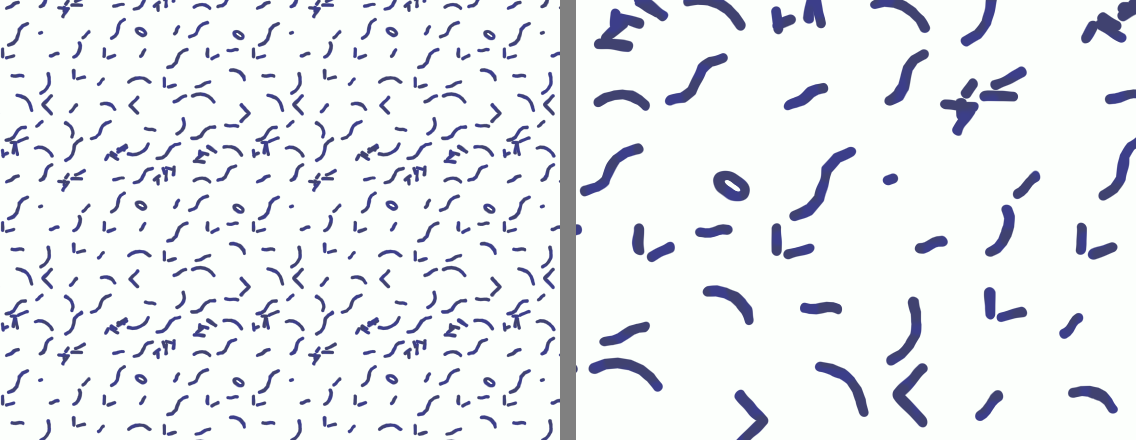
Left, the full canvas; right, a detail of the centre.
Reproduce this pattern procedurally as a WebGL 1 fragment shader.

```glsl
precision highp float;

// Repeating scatter of short navy pen marks on near-white paper.
// Each tile is a jittered grid; every cell draws one mark (dash, arc, S-curve,
// chevron, pair, dot, ring or cluster) picked from its wrapped cell index.

uniform vec2 u_resolution;

// Lengths are in hundredths of the canvas width.
const vec2 TILE = vec2(44.8, 31.0);
const vec2 GRID = vec2(8.0, 7.0);
const float JITTER = 0.62;
const float HALF_WIDTH = 0.31;
const float WOBBLE = 0.16;
const float SOFTNESS = 0.75;      // edge blur in output pixels
const float SEED = 17.0;
const vec3 PAPER = vec3(0.99, 1.0, 0.99);
const vec3 INK_BLUE = vec3(0.235, 0.245, 0.54);
const vec3 INK_GREY = vec3(0.25, 0.26, 0.44);
const float PI = 3.14159265;

vec3 hash3(vec2 p) {
  vec3 q = fract(p.xyx * vec3(0.1031, 0.1030, 0.0973));
  q += dot(q, q.yxz + 33.33);
  return fract((q.xxy + q.yzz) * q.zyx);
}

float noise(vec2 p) {
  vec2 i = floor(p);
  vec2 f = fract(p);
  f = f * f * (3.0 - 2.0 * f);
  float low = mix(hash3(i).x, hash3(i + vec2(1.0, 0.0)).x, f.x);
  float high = mix(hash3(i + vec2(0.0, 1.0)).x, hash3(i + 1.0).x, f.x);
  return mix(low, high, f.y);
}

vec2 direction(float angle) {
  return vec2(cos(angle), sin(angle));
}

float segment(vec2 p, vec2 a, vec2 b) {
  vec2 ab = b - a;
  float t = clamp(dot(p - a, ab) / max(dot(ab, ab), 1e-5), 0.0, 1.0);
  return length(p - a - ab * t);
}

float dash(vec2 p, float angle, float len) {
  vec2 arm = 0.5 * len * direction(angle);
  return segment(p, -arm, arm);
}

// Chain of segments; curl holds the arc, S-curve and sharp-fold heading changes.
float curve(vec2 p, float angle, float len, vec3 curl) {
  vec2 pen = -0.5 * len * direction(angle);
  float d = 1e3;
  for (int i = 0; i < 6; i++) {
    float t = (float(i) + 0.5) / 6.0 - 0.5;
    float heading = angle + dot(curl, vec3(2.0 * t, cos(2.0 * PI * t), sign(t)));
    vec2 next = pen + direction(heading) * len / 6.0;
    d = min(d, segment(p, pen, next));
    pen = next;
  }
  return d;
}

// Distance to the outline of a small tilted ellipse.
float ring(vec2 p, float angle) {
  vec2 axis = direction(angle);
  vec2 radii = vec2(0.85, 0.46);
  vec2 q = vec2(dot(p, axis), dot(p, vec2(-axis.y, axis.x)));
  float k = length(q / radii);
  return abs(k * (k - 1.0) / max(length(q / (radii * radii)), 1e-3));
}

// Crowd of short dashes strewn along a rising line.
float cluster(vec2 p, vec2 id) {
  float d = 1e3;
  for (int i = 0; i < 6; i++) {
    float n = float(i);
    vec3 h = hash3(id * 7.0 + vec2(n * 13.0 + 5.0, n * 3.0 + SEED));
    vec2 spot = direction(0.65) * (n - 2.5) * 0.7 + (h.xy - 0.5) * 1.3;
    d = min(d, dash(p - spot, mix(-0.6, 1.9, h.z), mix(0.7, 1.8, h.x)));
  }
  return d;
}

float mark(vec2 p, vec2 id, vec3 h) {
  // A stride through the cells gives every tile a balanced mix of kinds.
  float kind = mod((id.x + GRID.x * id.y) * 19.0 + 5.0, GRID.x * GRID.y) / (GRID.x * GRID.y);
  float angle = mix(-0.2, 1.25, h.x);
  float side = h.y < 0.5 ? -1.0 : 1.0;
  if (kind < 0.26) return curve(p, angle * 0.9, mix(1.2, 2.6, h.z), vec3(0.0, 0.25, 0.0));
  if (kind < 0.50) return curve(p, angle * side, mix(2.6, 4.4, h.z), vec3(0.75 * side, 0.0, 0.0));
  if (kind < 0.70) return curve(p, 0.45 + 0.5 * angle, mix(3.6, 5.4, h.z), vec3(0.0, 0.5, 0.0));
  if (kind < 0.76) return curve(p, 0.5 * PI, mix(3.4, 4.4, h.z), vec3(0.0, 0.0, 0.75 * side));
  if (kind < 0.84) return min(dash(p + vec2(0.6, -0.3), 0.5 * PI, 1.3),
                              dash(p - vec2(0.7, -0.4), 0.2 + 0.3 * h.z, 1.2));
  if (kind < 0.87) return dash(p, angle, 0.3);
  if (kind < 0.90) return ring(p, -0.5);
  return cluster(p, id);
}

void main() {
  vec2 p = 100.0 * gl_FragCoord.xy / u_resolution.x;
  float pixel = 100.0 / u_resolution.x;
  vec2 cellSize = TILE / GRID;

  // Hand tremor, wrapped with the tile so every repeat is identical.
  vec2 local = mod(p, TILE);
  vec2 tremor = vec2(noise(local * 1.3), noise(local * 1.3 + 40.0)) - 0.5;
  vec2 fade = smoothstep(vec2(0.0), vec2(1.0), min(local, TILE - local));
  vec2 q = p + WOBBLE * tremor * fade.x * fade.y;

  // Nearest mark among the neighbouring cells.
  vec2 home = floor(p / cellSize);
  float d = 1e3;
  for (int y = -1; y <= 1; y++) {
    for (int x = -1; x <= 1; x++) {
      vec2 cell = home + vec2(float(x), float(y));
      vec2 id = mod(cell, GRID);
      vec3 place = hash3(id + SEED);
      vec2 center = (cell + 0.5 + JITTER * (place.xy - 0.5)) * cellSize;
      d = min(d, mark(q - center, id, hash3(id * 3.0 + SEED + 60.0)));
    }
  }

  // Slightly mottled ink over flat paper.
  float edge = SOFTNESS * pixel;
  float cover = 1.0 - smoothstep(-edge, edge, d - HALF_WIDTH);
  vec3 ink = mix(INK_BLUE, INK_GREY, smoothstep(0.35, 0.65, noise(p * 1.1 + 9.0)));
  gl_FragColor = vec4(mix(PAPER, ink, cover), 1.0);
}
```
